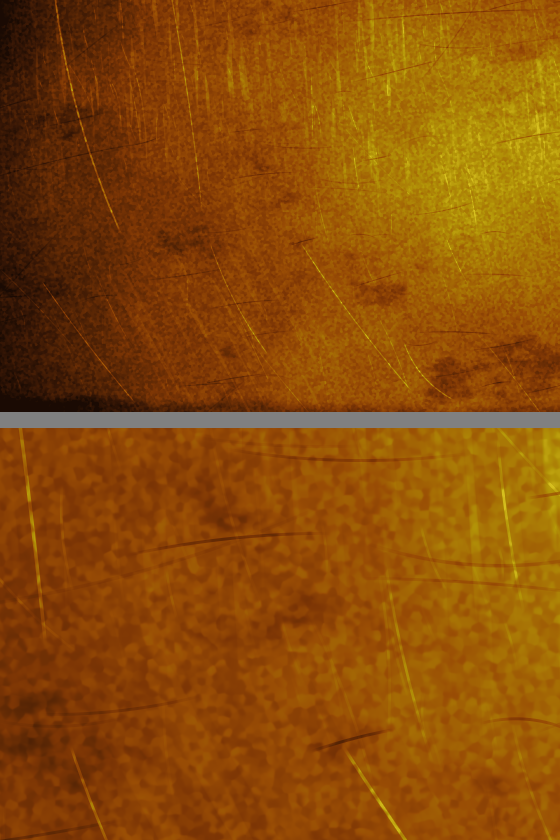
Top: the whole. Bottom: its middle third, enlarged.
Write a Shadertoy shader that draws this texture.

```glsl
// Scratched, tarnished gold plate: a tone field (dark left, glowing right)
// is worn by layered cellular noise, brushed streaks and curved scratches,
// then coloured through a brown-to-yellow ramp.

const vec3 GOLD_RAMP[8] = vec3[8](
    vec3(0.10, 0.04, 0.01), vec3(0.22, 0.09, 0.02),
    vec3(0.35, 0.15, 0.02), vec3(0.49, 0.21, 0.02),
    vec3(0.60, 0.30, 0.02), vec3(0.65, 0.43, 0.02),
    vec3(0.70, 0.58, 0.03), vec3(0.84, 0.75, 0.12));

vec3 goldRamp(float tone) {
    float t = clamp(tone, 0.0, 6.999);
    int i = int(t);
    return mix(GOLD_RAMP[i], GOLD_RAMP[i + 1], fract(t));
}

vec3 hash3(vec2 p) {
    vec3 q = fract(vec3(p.xyx) * vec3(0.1031, 0.1030, 0.0973));
    q += dot(q, q.yxz + 33.33);
    return fract((q.xxy + q.yzz) * q.zyx);
}

vec2 turn(vec2 p, float a) {
    float c = cos(a), s = sin(a);
    return vec2(c * p.x + s * p.y, c * p.y - s * p.x);
}

float blob(vec2 p, vec2 centre, vec2 radius) {
    vec2 d = (p - centre) / radius;
    return exp(-dot(d, d));
}

// Soft cellular noise, about -0.5 to 0.5
float cellNoise(vec2 p) {
    vec2 id = floor(p), f = fract(p);
    float sum = 0.0, total = 0.0;
    for (int y = -1; y <= 1; y++)
    for (int x = -1; x <= 1; x++) {
        vec2 o = vec2(x, y);
        vec3 h = hash3(id + o);
        vec2 d = o + h.xy - f;
        float w = exp(-5.0 * dot(d, d));
        sum += w * h.z;
        total += w;
    }
    return sum / total - 0.5;
}

float layeredCells(vec2 p) {
    float sum = 0.0, amp = 0.5;
    for (int i = 0; i < 5; i++) {
        sum += amp * cellNoise(p);
        p = turn(p, 0.3) * 2.03 + 17.7;
        amp *= 0.6;
    }
    return sum;
}

// Fine parallel brushing, tilted from the vertical
float brushing(vec2 p, float tilt, vec2 scale) {
    return smoothstep(0.12, 0.5, cellNoise(turn(p, tilt) * scale));
}

float coverage(float dist, float halfWidth) {
    return clamp((halfWidth - dist) * iResolution.y + 0.5, 0.0, 1.0);
}

// One long bowed scratch from a to b
float arcScratch(vec2 p, vec2 a, vec2 b, float bow, float halfWidth) {
    vec2 ab = b - a, dir = normalize(ab);
    float t = dot(p - a, ab) / dot(ab, ab);
    float arch = 4.0 * t * (1.0 - t);
    float across = dot(p - a, vec2(-dir.y, dir.x)) - bow * arch;
    return coverage(abs(across), halfWidth) * smoothstep(0.0, 0.2, arch);
}

// Scattered short scratches, at most one per cell
float scratchField(vec2 p, float angle, float cell, float density, float halfWidth, float seed) {
    vec2 g = p / cell, id = floor(g);
    float best = 0.0;
    for (int y = -1; y <= 1; y++)
    for (int x = -1; x <= 1; x++) {
        vec2 c = id + vec2(x, y);
        vec3 place = hash3(c + seed), kind = hash3(c + seed + 57.3);
        vec2 d = turn(g - c - place.xy, angle + (place.z - 0.5) * 0.4);
        float along = d.x / mix(0.2, 0.95, kind.x);
        float across = d.y + (kind.y - 0.5) * 0.12 * along * along;
        float strength = max(0.0, 1.0 - kind.z / density);
        float taper = max(0.0, 1.0 - along * along);
        best = max(best, coverage(abs(across) * cell, halfWidth) * taper * strength);
    }
    return best;
}

void mainImage(out vec4 fragColor, in vec2 fragCoord) {
    vec2 uv = fragCoord / iResolution.xy;
    vec2 p = fragCoord / iResolution.y;
    float mottle = layeredCells(p * 3.0 + 4.0);
    float grain = cellNoise(p * 175.0);

    // Broad light: dark left, glow on the right, tarnished borders
    float tone = 1.75 + 2.05 * smoothstep(-0.02, 0.52, uv.x);
    tone += 2.25 * blob(uv, vec2(0.87, 0.66), vec2(0.25, 0.31));
    tone -= 0.7 * (1.0 - smoothstep(0.0, 0.12, uv.x));
    tone -= 0.8 * blob(uv, vec2(0.05, 0.97), vec2(0.22, 0.16));
    tone -= 0.5 * blob(uv, vec2(0.06, 0.05), vec2(0.2, 0.18));
    tone -= 1.4 * (1.0 - smoothstep(0.0, 0.035, uv.y + mottle * 0.06));
    tone += 1.7 * mottle + 1.15 * grain;

    // Ragged dark wear and small bright patches
    float band = blob(uv, vec2(0.55, 0.41), vec2(0.5, 0.07));
    float wear = layeredCells(p * vec2(6.0, 10.0) + 31.0) + 0.06 * band;
    tone -= 1.3 * smoothstep(0.12, 0.38, wear);
    float flakes = layeredCells(p * vec2(17.0, 13.0) + 71.0);
    float shine = 0.25 + blob(p, vec2(0.63, 0.73), vec2(0.16, 0.07));
    tone += 1.3 * shine * smoothstep(0.12, 0.4, flakes);

    // Brushed streaks: upright above, slanting below
    float upper = smoothstep(0.3, 0.75, uv.y) * smoothstep(-0.25, 0.2, mottle);
    float lower = blob(uv, vec2(0.38, 0.18), vec2(0.28, 0.24));
    tone += 1.0 * upper * brushing(p, 0.07, vec2(140.0, 11.0));
    tone += 0.7 * lower * brushing(p, 0.5, vec2(125.0, 5.0));

    // Dark scratches: shallow ones mostly right, faint rising diagonals
    float gouges = scratchField(p, 0.1, 0.13, 0.7, 0.0012, 11.0);
    gouges = max(gouges, scratchField(p, 0.06, 0.29, 0.6, 0.0014, 23.0));
    tone -= gouges * mix(0.9, 2.0, uv.x);
    tone -= 0.9 * scratchField(p, 0.85, 0.24, 0.6, 0.0016, 37.0);

    // Bright scratches, broken up by the grain
    float cuts = scratchField(p, -1.4, 0.11, 0.75, 0.0011, 41.0) * (0.4 + 0.6 * upper);
    cuts = max(cuts, 0.8 * scratchField(p, -1.36, 0.05, 0.6, 0.0010, 53.0) * upper);
    cuts = max(cuts, scratchField(p, -1.0, 0.23, 0.6, 0.0010, 67.0) * (0.9 - 0.6 * uv.y));
    tone += 2.3 * cuts * (0.8 + grain);

    // Long sweeping scratches
    float sweep = arcScratch(p, vec2(0.13, 1.04), vec2(0.295, 0.43), -0.025, 0.0021);
    sweep = max(sweep, 0.7 * arcScratch(p, vec2(0.41, 1.04), vec2(0.49, 0.49), 0.006, 0.0014));
    sweep = max(sweep, 0.8 * arcScratch(p, vec2(0.10, 0.32), vec2(0.33, 0.02), -0.005, 0.0012));
    sweep = max(sweep, 0.7 * arcScratch(p, vec2(0.51, 0.41), vec2(0.65, 0.14), -0.012, 0.0011));
    sweep = max(sweep, 0.7 * arcScratch(p, vec2(0.73, 0.41), vec2(1.0, 0.05), -0.008, 0.0013));
    sweep = max(sweep, 0.8 * arcScratch(p, vec2(0.98, 0.17), vec2(1.1, 0.03), -0.018, 0.0014));
    tone += 2.8 * sweep * (0.85 + 0.7 * grain);

    fragColor = vec4(goldRamp(tone), 1.0);
}
```
